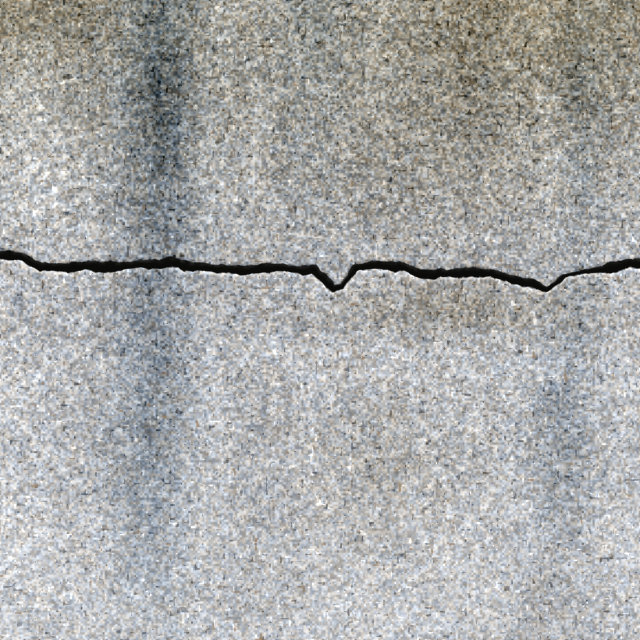
Reproduce this texture procedurally as a Shadertoy shader.

```glsl
float hash(vec2 p) {
    vec3 q = fract(vec3(p.xyx) * 0.1031);
    q += dot(q, q.yzx + 33.33);
    return fract((q.x + q.y) * q.z);
}

float noise(vec2 p) {
    vec2 i = floor(p), f = fract(p);
    f = f * f * (3.0 - 2.0 * f);
    return mix(mix(hash(i), hash(i + vec2(1, 0)), f.x),
               mix(hash(i + vec2(0, 1)), hash(i + vec2(1, 1)), f.x), f.y);
}

float fbm(vec2 p) {
    float sum = 0.0, amp = 0.5;
    for (int i = 0; i < 4; i++) {
        sum += amp * noise(p);
        p = p * 2.03 + 17.1;
        amp *= 0.5;
    }
    return sum;
}

// Soft elliptical patch
float patchAt(vec2 p, vec2 center, vec2 radius) {
    vec2 d = (p - center) / radius;
    return exp(-dot(d, d));
}

const vec2 crackPath[19] = vec2[19](
    vec2(-0.01, 0.603), vec2(0.033, 0.601), vec2(0.065, 0.582), vec2(0.25, 0.586),
    vec2(0.27, 0.592), vec2(0.29, 0.584), vec2(0.35, 0.579), vec2(0.49, 0.580),
    vec2(0.522, 0.549), vec2(0.534, 0.553), vec2(0.554, 0.583), vec2(0.625, 0.585),
    vec2(0.66, 0.572), vec2(0.74, 0.575), vec2(0.79, 0.569), vec2(0.855, 0.549),
    vec2(0.88, 0.566), vec2(0.94, 0.580), vec2(1.01, 0.590));

// x: distance to the crack line, y: height above it
vec2 crackField(vec2 p) {
    float dist = 1.0, height = 0.0;
    for (int i = 0; i < 18; i++) {
        vec2 a = crackPath[i], b = crackPath[i + 1];
        vec2 ab = b - a;
        float t = dot(p - a, ab) / dot(ab, ab);
        dist = min(dist, length(p - a - ab * clamp(t, 0.0, 1.0)));
        if (p.x >= a.x && p.x < b.x) height = p.y - mix(a.y, b.y, (p.x - a.x) / ab.x);
    }
    return vec2(dist, height);
}

vec3 weathering(vec2 p) {
    // Broad light falloff and rain streaks
    float upper = smoothstep(0.5, 1.0, p.y);
    float tone = mix(0.765, 0.635, smoothstep(0.05, 1.0, p.y));
    float streak = fbm(vec2(p.x * 16.0, p.y * 1.6 + 4.0)) - 0.47;
    tone += streak * mix(0.10, 0.24, upper);
    tone += (fbm(p * 7.0 + 3.0) - 0.47) * 0.14;

    // Cool dark runs
    float cool = patchAt(p, vec2(0.25, 0.88), vec2(0.065, 0.34)) * 0.19;
    cool += patchAt(p, vec2(0.235, 0.29), vec2(0.065, 0.27)) * 0.14;
    cool += patchAt(p, vec2(0.91, 0.80), vec2(0.035, 0.30)) * 0.10;
    cool += patchAt(p, vec2(0.88, 0.33), vec2(0.05, 0.16)) * 0.12;
    cool += patchAt(p, vec2(0.49, 0.98), vec2(0.05, 0.22)) * 0.10;

    // Warm grime
    float warm = patchAt(p, vec2(0.85, 0.98), vec2(0.25, 0.14)) * 0.12;
    warm += patchAt(p, vec2(0.74, 0.515), vec2(0.20, 0.045)) * 0.10;
    warm += patchAt(p, vec2(0.02, 1.0), vec2(0.16, 0.10)) * 0.11;
    warm += patchAt(p, vec2(0.60, 0.27), vec2(0.13, 0.13)) * 0.05;
    warm += patchAt(p, vec2(0.70, 0.74), vec2(0.20, 0.12)) * 0.05;

    // Pale worn areas
    float pale = patchAt(p, vec2(0.07, 0.71), vec2(0.12, 0.13)) * 0.07;
    pale += patchAt(p, vec2(0.37, 0.73), vec2(0.07, 0.10)) * 0.06;
    pale += patchAt(p, vec2(0.02, 0.25), vec2(0.12, 0.22)) * 0.05;
    pale += patchAt(p, vec2(0.50, 0.43), vec2(0.25, 0.05)) * 0.05;

    vec3 color = vec3(tone + pale - cool - warm);
    color += vec3(-0.15, 0.0, 0.14) * cool + vec3(0.20, 0.02, -0.32) * warm;
    return color + mix(vec3(-0.004, 0.002, 0.012), vec3(0.012, 0.006, -0.025), upper);
}

float grain(vec2 p) {
    float fine = noise(p * 290.0) - 0.5;
    float medium = noise(p * 150.0 + 31.0) - 0.5;
    return fine * 0.30 + medium * 0.20 + (noise(p * 70.0) - 0.5) * 0.06;
}

void mainImage(out vec4 fragColor, in vec2 fragCoord) {
    vec2 p = fragCoord / iResolution.xy;
    float px = 1.0 / iResolution.y;
    vec3 color = weathering(p);

    // Sandy relief, coloured grit, dark pits and bright chips
    color += grain(p) * mix(0.85, 1.15, p.y);
    float grit = noise(p * 210.0 + 70.0) - 0.5;
    color += vec3(0.08, 0.01, -0.08) * grit;
    color -= 0.22 * smoothstep(0.80, 0.95, noise(p * 180.0 + 11.0));
    color += 0.18 * smoothstep(0.84, 0.97, noise(p * 170.0 + 57.0));
    color = mix(color, vec3(0.56, 0.42, 0.27), 0.5 * smoothstep(0.92, 0.98, noise(p * 120.0 + 93.0)));

    // Trowel ripples on the upper left
    float ripple = sin(p.y * 260.0 - p.x * 110.0 + 12.0 * fbm(p * 14.0));
    color += 0.045 * ripple * patchAt(p, vec2(0.08, 0.74), vec2(0.10, 0.11));

    // Crack with a ragged edge and a lit lower lip
    vec2 ragged = p + vec2(0.0, (fbm(p * vec2(55.0, 30.0)) - 0.47) * 0.012);
    vec2 crack = crackField(ragged);
    float narrowing = max(0.5 * patchAt(p, vec2(0.54, 0.56), vec2(0.02, 0.06)),
                          0.5 * smoothstep(0.82, 0.87, p.x) * smoothstep(0.96, 0.90, p.x));
    float halfWidth = 0.0068 * (1.0 - narrowing) + 0.0025 * (noise(p * 90.0) - 0.5);
    float edge = crack.x - halfWidth;
    float below = smoothstep(0.001, -0.003, crack.y);
    color += 0.17 * below * smoothstep(0.008, 0.001, edge);
    color -= 0.10 * (1.0 - below) * smoothstep(0.006, 0.0, edge);
    vec3 hollow = vec3(0.045, 0.045, 0.038) + 0.10 * noise(p * 130.0) * smoothstep(0.0, 0.006, crack.y);
    color = mix(hollow, color, smoothstep(-px, px, edge));

    fragColor = vec4(clamp(color, 0.0, 1.0), 1.0);
}
```
